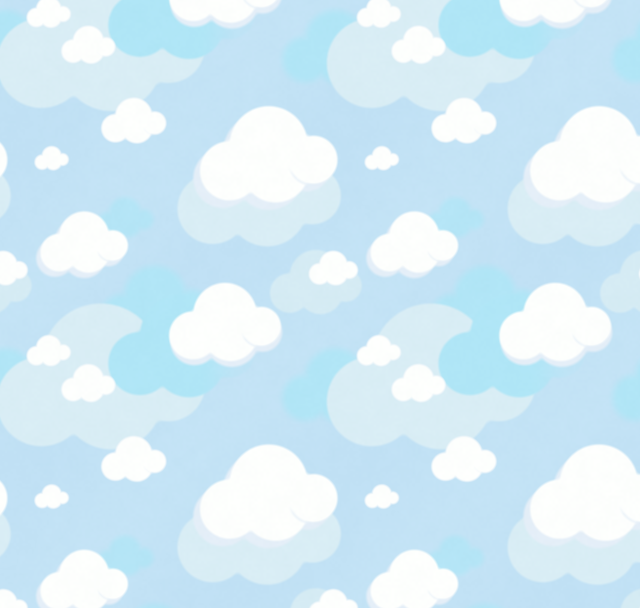
This pattern is drawn by a WebGL 1 fragment shader. Its source:

```glsl
precision highp float;

uniform vec2 u_resolution;

const vec2 TILE = vec2(3.962, 4.06);

float hash(vec2 cell) {
  vec3 h = fract(cell.xyx * vec3(0.1031, 0.103, 0.0973));
  h += dot(h, h.yzx + 33.33);
  return fract((h.x + h.y) * h.z);
}

float valueNoise(vec2 p) {
  vec2 cell = floor(p);
  vec2 f = smoothstep(0.0, 1.0, fract(p));
  float near = mix(hash(cell), hash(cell + vec2(1.0, 0.0)), f.x);
  float far = mix(hash(cell + vec2(0.0, 1.0)), hash(cell + 1.0), f.x);
  return mix(near, far, f.y);
}

float disc(vec2 p, vec2 centre, float radius) {
  return length(p - centre) - radius;
}

// Union with a slightly filled joint
float blend(float a, float b) {
  float h = max(0.06 - abs(a - b), 0.0) / 0.06;
  return min(a, b) - 0.015 * h * h;
}

// Four-lobed cloud spanning -1..1 across, y pointing down
float cloudShape(vec2 p) {
  float upper = blend(disc(p, vec2(0.0, -0.14), 0.57), disc(p, vec2(0.65, 0.07), 0.35));
  float lower = blend(disc(p, vec2(-0.57, 0.23), 0.43), disc(p, vec2(0.1, 0.2), 0.49));
  return blend(upper, lower);
}

// Offset from the nearest repeat of a centre
vec2 wrapTo(vec2 p, vec2 centre) {
  return mod(p - centre + 0.5 * TILE, TILE) - 0.5 * TILE;
}

float cloudMask(vec2 p, vec2 centre, float halfWidth, float softness) {
  float dist = cloudShape(wrapTo(p, centre) / halfWidth) * halfWidth;
  return 1.0 - smoothstep(-softness, softness, dist);
}

// White cloud with an offset shadow and a faint crease under its right lobe
vec3 whiteCloud(vec3 base, vec2 p, vec2 centre, float halfWidth, vec2 shadowShift) {
  vec3 shade = vec3(0.895, 0.935, 0.972);
  vec3 color = mix(base, shade, cloudMask(p, centre + shadowShift, halfWidth, 0.024));
  vec2 q = wrapTo(p, centre) / halfWidth;
  float crease = max(disc(q, vec2(0.63, 0.1), 0.35), -disc(q, vec2(0.65, 0.07), 0.35));
  float line = 1.0 - smoothstep(-0.02, 0.02, crease * halfWidth);
  float fade = smoothstep(0.16, 0.32, q.y) * smoothstep(0.2, 0.6, halfWidth);
  vec3 white = mix(vec3(0.992, 0.998, 0.992), shade, 0.6 * fade * line);
  return mix(color, white, cloudMask(p, centre, halfWidth, 0.02));
}

void main() {
  vec2 p = vec2(gl_FragCoord.x, u_resolution.y - gl_FragCoord.y) / u_resolution.x * 7.68;
  vec3 cyan = vec3(0.688, 0.9, 0.965);
  vec3 pale = vec3(0.85, 0.93, 0.96);

  // Sky with a faint diagonal drift
  vec2 phase = 6.2832 * p / TILE;
  vec3 color = vec3(0.76, 0.885, 0.96) + vec3(0.006, 0.005, 0.002) * sin(phase.x + phase.y + 2.0);

  // Distant cyan clouds with hazy rims
  color = mix(color, cyan, 0.92 * cloudMask(p, vec2(1.86, 3.66), 0.66, 0.07));
  color = mix(color, cyan, 0.92 * cloudMask(p, vec2(4.02, 4.63), 0.63, 0.07));
  color = mix(color, cyan, 0.75 * cloudMask(p, vec2(1.5, 2.61), 0.34, 0.05));

  // Pale clouds, the largest partly covered by cyan fading to the right
  color = mix(color, pale, cloudMask(p, vec2(1.21, 4.53), 1.25, 0.021));
  float haze = 1.0 - 0.8 * smoothstep(0.2, 0.75, wrapTo(p, vec2(2.18, 4.16)).x);
  color = mix(color, cyan, haze * cloudMask(p, vec2(2.18, 4.16), 0.88, 0.022));
  color = mix(color, pale, cloudMask(p, vec2(3.11, 2.28), 0.98, 0.021));
  color = mix(color, vec3(0.835, 0.922, 0.955), cloudMask(p, vec2(3.79, 3.39), 0.55, 0.021));

  // Large white clouds with shadows
  color = whiteCloud(color, p, vec2(3.225, 1.86), 0.825, vec2(-0.08, 0.09));
  color = whiteCloud(color, p, vec2(2.7, 3.87), 0.67, vec2(0.015, 0.07));
  color = whiteCloud(color, p, vec2(1.01, 2.91), 0.525, vec2(-0.05, 0.065));

  // Small white clouds
  color = whiteCloud(color, p, vec2(1.605, 5.51), 0.385, vec2(0.0));
  color = whiteCloud(color, p, vec2(1.06, 4.6), 0.32, vec2(0.0));
  color = whiteCloud(color, p, vec2(4.0, 3.22), 0.29, vec2(0.0));
  color = whiteCloud(color, p, vec2(0.585, 4.21), 0.26, vec2(0.0));
  color = whiteCloud(color, p, vec2(0.62, 5.96), 0.2, vec2(0.0));

  // Soft mottling, fine and coarse
  float mottle = valueNoise(p * 28.0) + valueNoise(p * 7.0 + 40.0) - 1.0;
  gl_FragColor = vec4(color + vec3(0.007, 0.005, 0.005) * mottle, 1.0);
}
```
